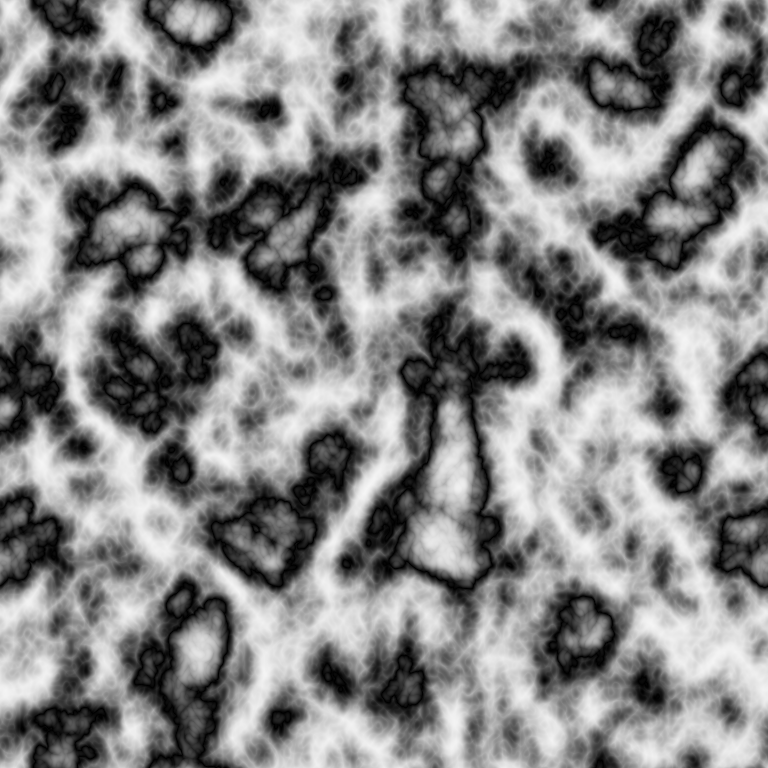
Reproduce this texture procedurally as a Shadertoy shader.

```glsl
// Cloudy grey islands ringed by soft dark contours, seamless on all sides.
// Octaves of folded gradient noise are summed; the distance of that sum
// from a fixed level gives the brightness, so the level itself turns black.

const vec2  BASE_CELLS = vec2(6.0, 5.0);  // whole cells across the canvas
const int   OCTAVES    = 5;
const float GAIN       = 0.5;             // amplitude ratio between octaves
const float LEVEL      = 0.475;           // height of the dark contour
const float CONTRAST   = 3.4;             // brightness per unit of height
const float SHOULDER   = 4.0;             // higher means harder highlights
const float SEED       = 17.0;
const float TAU        = 6.2831853;

float hash(vec2 p) {
    return fract(sin(dot(p, vec2(127.1, 311.7))) * 43758.5453);
}

// Slope contribution of one lattice corner, wrapped to the period
float corner(vec2 cell, vec2 offset, vec2 period, float seed) {
    float angle = TAU * hash(mod(cell, period) + seed);
    return dot(vec2(cos(angle), sin(angle)), offset);
}

// Periodic gradient noise with quintic blending
float gradientNoise(vec2 p, vec2 period, float seed) {
    vec2 cell = floor(p);
    vec2 f = p - cell;
    vec2 blend = f * f * f * (f * (f * 6.0 - 15.0) + 10.0);
    vec2 right = vec2(1.0, 0.0);
    vec2 up = vec2(0.0, 1.0);
    float bottomRow = mix(corner(cell, f, period, seed),
                          corner(cell + right, f - right, period, seed), blend.x);
    float topRow = mix(corner(cell + up, f - up, period, seed),
                       corner(cell + 1.0, f - 1.0, period, seed), blend.x);
    return mix(bottomRow, topRow, blend.y);
}

// Sum of folded octaves: rounded lobes separated by sharp creases
float billow(vec2 uv) {
    float height = 0.0;
    float amplitude = 1.0;
    vec2 cells = BASE_CELLS;
    for (int i = 0; i < OCTAVES; i++) {
        float octave = float(i);
        vec2 shift = octave * vec2(0.37, 0.61);   // keeps lattices apart
        float seed = SEED + octave * 13.7;
        height += amplitude * abs(gradientNoise(uv * cells + shift, cells, seed));
        amplitude *= GAIN;
        cells *= 2.0;
    }
    return height;
}

void mainImage(out vec4 fragColor, in vec2 fragCoord) {
    vec2 uv = fragCoord / iResolution.xy;

    // Fold around the contour level, then roll off gently towards white
    float light = CONTRAST * abs(billow(uv) - LEVEL);
    float grey = light / pow(1.0 + pow(light, SHOULDER), 1.0 / SHOULDER);

    fragColor = vec4(vec3(grey), 1.0);
}
```
